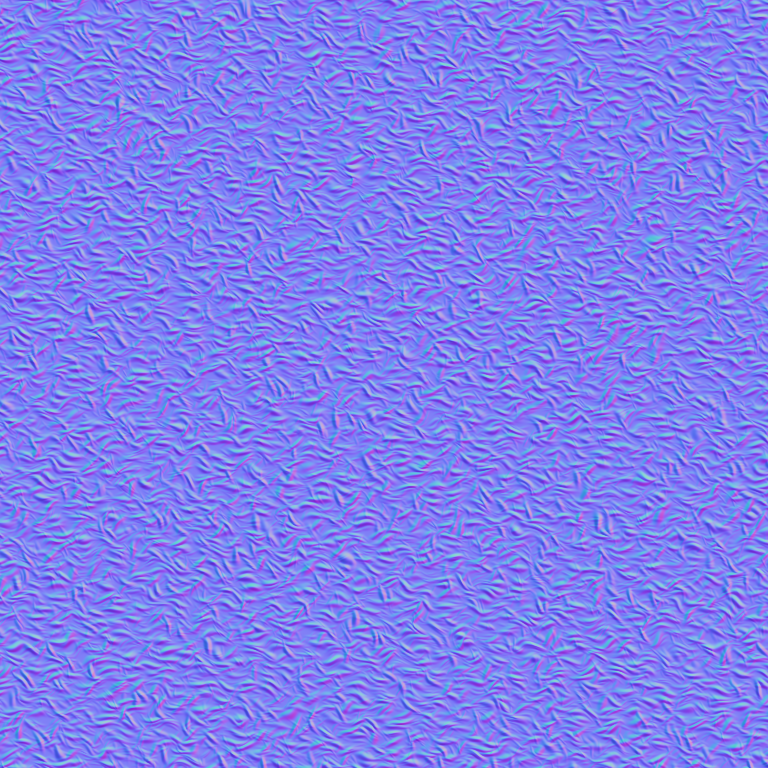
Reproduce this texture map procedurally as a WebGL 2 fragment shader.

```glsl
#version 300 es
precision highp float;

uniform vec2 u_resolution;
out vec4 outColor;

const vec2 GRID = vec2(48.0, 96.0);           // crease cells per canvas
const vec2 CREASE_SIZE = vec2(0.0125, 0.0036); // half length, half width
const float TILT = -0.06;       // mean crease angle
const float SPREAD = 1.3;       // largest turn away from the mean
const float STEEPNESS = 1.12;   // slope of the crease flanks
const float OVERLAP = 5.0;      // how sharply one crease covers another
const float FINE_SCALE = 1.6;   // size ratio of the fine wrinkles
const float FINE_AMOUNT = 0.35;
const float WARP = 0.0022;      // bending of the creases
const float SOFTNESS = 0.93;    // length of the encoded normal

vec4 hash4(vec2 cell) {
    vec4 h = fract(cell.xyxy * vec4(0.1031, 0.1030, 0.0973, 0.1099));
    h += dot(h, h.wzxy + 33.33);
    return fract((h.xxyz + h.yzzw) * h.zywx);
}

// Layered sines that bend straight creases.
vec2 bend(vec2 p) {
    vec2 wave = sin(p.yx * vec2(83.0, 97.0) + 3.0 * sin(p * 41.0));
    wave += 0.5 * sin(p.yx * 171.0 + 2.0 * sin(p * 67.0 + 1.7));
    return p + WARP * wave;
}

// Gradient of a smooth maximum over cellular, randomly turned ridges.
vec2 creaseSlope(vec2 p, float seed) {
    vec2 home = floor(p * GRID);
    vec2 slopeSum = vec2(0.0);
    float weightSum = 1.0;
    for (int j = -2; j <= 2; j++) {
        for (int i = -1; i <= 1; i++) {
            vec2 cell = home + vec2(i, j);
            vec4 rnd = hash4(cell + seed);
            vec2 offset = p - (cell + rnd.xy) / GRID;

            float turn = 2.0 * rnd.z - 1.0;
            float angle = TILT + SPREAD * turn * (0.4 + 0.6 * turn * turn);
            vec2 along = vec2(cos(angle), sin(angle));
            vec2 across = vec2(-along.y, along.x);

            vec2 q = vec2(dot(offset, along), dot(offset, across)) / CREASE_SIZE;
            float height = mix(0.55, 1.15, rnd.w) * exp(-dot(q, q));
            vec2 local = -2.0 * height * q * CREASE_SIZE.y / CREASE_SIZE;

            float weight = exp(OVERLAP * height) - 1.0;
            slopeSum += weight * (along * local.x + across * local.y);
            weightSum += weight;
        }
    }
    return slopeSum / weightSum;
}

void main() {
    vec2 p = bend(gl_FragCoord.xy / u_resolution.y);

    // Broad creases with finer wrinkles on top
    vec2 slope = creaseSlope(p, 17.0);
    slope += FINE_AMOUNT * creaseSlope(p * FINE_SCALE, 231.0);

    // Encode the surface normal as colour
    vec3 normal = normalize(vec3(-STEEPNESS * slope, 1.0));
    outColor = vec4(0.5 + 0.5 * SOFTNESS * normal, 1.0);
}
```
